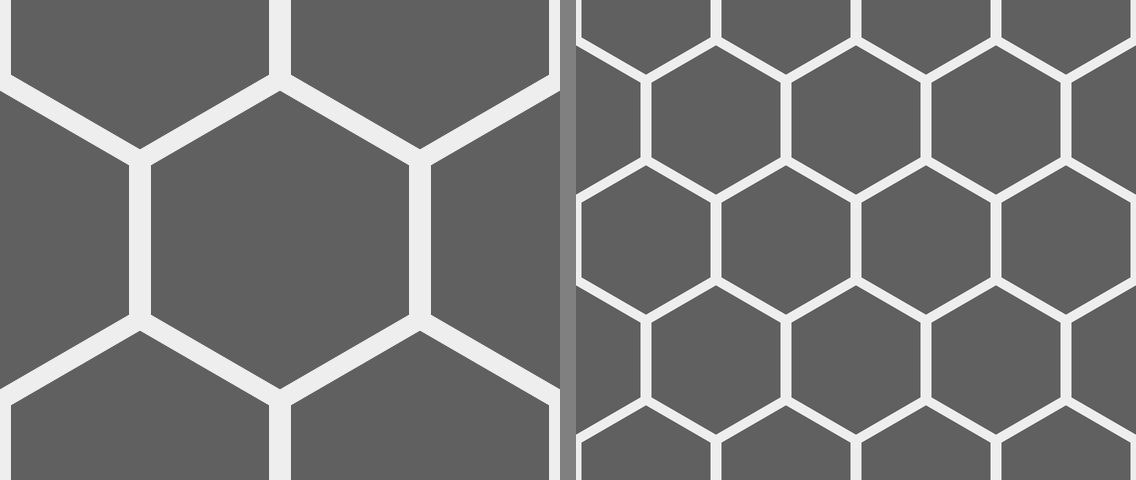
Left: one tile. Right: repeated 2 by 2.
A WebGL 2 fragment shader for this pattern:

```glsl
#version 300 es
precision highp float;
// Flat grey hexagons, point up, separated by pale joints.
// Two staggered lattices of hexagons, two across and one row each per tile,
// are merged by taking the smaller signed distance.

uniform vec2 u_resolution;
out vec4 fragColor;

// Signed distance to the sides of a point-up regular hexagon.
float hexagon(vec2 p, float apothem) {
    p = abs(p);
    return max(p.x, dot(p, vec2(0.5, 0.8660254))) - apothem;
}

// Offset from the nearest centre of a rectangular lattice through the origin.
vec2 nearestCentre(vec2 p, vec2 period) {
    return p - period * floor(p / period + 0.5);
}

void main() {
    // One unit is the spacing between neighbours in a row.
    vec2 period = vec2(1.0, 438.0 / 256.0);
    vec2 p = gl_FragCoord.xy / u_resolution * vec2(2.0, 1.0) * period;

    // Rows on the tile edge are shifted half a step from the middle row.
    float edgeRow = hexagon(nearestCentre(p - vec2(0.5, 0.0), period), 0.461);
    float middleRow = hexagon(nearestCentre(p - vec2(0.0, 0.5 * period.y), period), 0.461);
    float d = min(edgeRow, middleRow);

    // Blend over about one pixel.
    float pixel = 2.0 / u_resolution.x;
    float joint = smoothstep(-0.5 * pixel, 0.5 * pixel, d);

    vec3 hexGrey = vec3(0.378);
    vec3 jointWhite = vec3(0.933);
    fragColor = vec4(mix(hexGrey, jointWhite, joint), 1.0);
}
```
